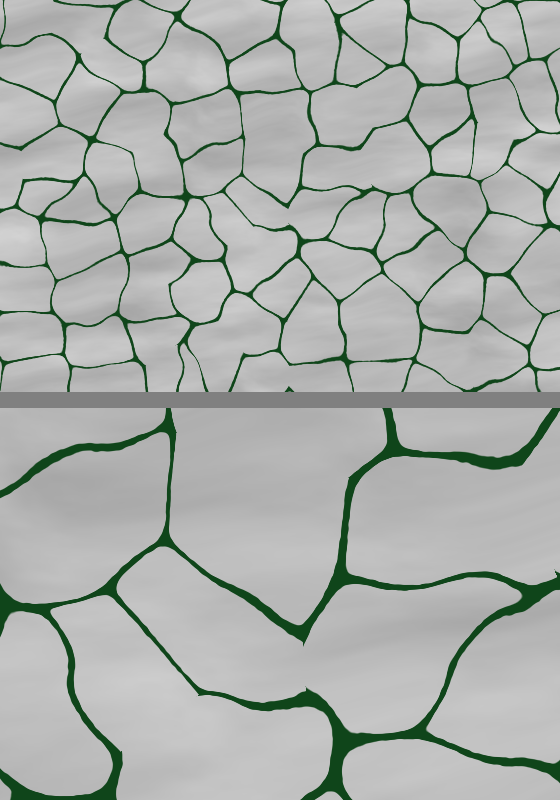
Top, the full canvas; bottom, a detail of the centre.
Give the GLSL for this texture, as a WebGL 1 fragment shader.

```glsl
precision highp float;

uniform vec2 u_resolution;

// Lengths are fractions of the canvas height.
const vec3 LINE_GREEN = vec3(0.06, 0.27, 0.10);
const float GRAY_MEAN = 0.733;
const float GRAY_CONTRAST = 0.23;
const vec2 STREAK_FREQ = vec2(3.4, 13.0);
const float STREAK_SLOPE = 0.10;
const vec2 CELL_SIZE = vec2(0.146, 0.118);
const float JITTER = 0.84;
const float MERGE_CHANCE = 0.30;
const float LINE_HALF_WIDTH = 0.0026;
const float WIDTH_VARIATION = 0.0026;
const float CORNER_FILLET = 0.0048;
const float WARP_FREQ = 17.0;
const float WARP_AMOUNT = 0.021;
const float ROUGH_FREQ = 190.0;
const float ROUGH_AMOUNT = 0.0010;

vec2 hash2(vec2 p) {
  vec3 q = fract(p.xyx * vec3(0.1031, 0.1030, 0.0973));
  q += dot(q, q.yzx + 33.33);
  return fract((q.xx + q.yz) * q.zy);
}

float valueNoise(vec2 p) {
  vec2 i = floor(p);
  vec2 f = fract(p);
  f = f * f * f * (f * (f * 6.0 - 15.0) + 10.0);
  float low = mix(hash2(i).x, hash2(i + vec2(1.0, 0.0)).x, f.x);
  float high = mix(hash2(i + vec2(0.0, 1.0)).x, hash2(i + 1.0).x, f.x);
  return mix(low, high, f.y);
}

float fbm(vec2 p) {
  float sum = 0.0;
  float amplitude = 0.5;
  for (int i = 0; i < 5; i++) {
    sum += amplitude * valueNoise(p);
    p = p * 2.03 + vec2(17.3, 41.7);
    amplitude *= 0.5;
  }
  return sum / 0.97;
}

vec2 sitePosition(vec2 cell) {
  return (cell + 0.5 + JITTER * (hash2(cell + 57.0) - 0.5)) * CELL_SIZE;
}

// Some cells join their right or upper neighbour into a larger stone.
vec2 stoneId(vec2 cell) {
  vec2 h = hash2(cell + 211.0);
  vec2 joinStep = h.y < 0.6 ? vec2(1.0, 0.0) : vec2(0.0, 1.0);
  return h.x < MERGE_CHANCE ? cell + joinStep : cell;
}

// Distance to the nearest stone border, with filleted corners.
float borderDistance(vec2 p) {
  vec2 base = floor(p / CELL_SIZE);
  vec2 nearCell = base;
  vec2 nearSite = vec2(0.0);
  float nearest = 1e5;
  for (int y = -2; y <= 2; y++) {
    for (int x = -2; x <= 2; x++) {
      vec2 cell = base + vec2(float(x), float(y));
      vec2 site = sitePosition(cell) - p;
      float d = dot(site, site);
      if (d < nearest) {
        nearest = d;
        nearCell = cell;
        nearSite = site;
      }
    }
  }

  vec2 stone = stoneId(nearCell);
  float sum = 1e-9;
  for (int y = -2; y <= 2; y++) {
    for (int x = -2; x <= 2; x++) {
      vec2 cell = nearCell + vec2(float(x), float(y));
      vec2 offset = stoneId(cell) - stone;
      if (dot(offset, offset) > 0.5) {
        vec2 site = sitePosition(cell) - p;
        float d = dot(0.5 * (site + nearSite), normalize(site - nearSite));
        sum += exp(-d / CORNER_FILLET);
      }
    }
  }
  return -CORNER_FILLET * log(sum);
}

void main() {
  vec2 uv = gl_FragCoord.xy / u_resolution.y;
  float pixel = 1.0 / u_resolution.y;

  // Cloudy gray streaks
  vec2 streak = vec2(uv.x, uv.y - STREAK_SLOPE * uv.x) * STREAK_FREQ;
  streak += 0.45 * (valueNoise(uv * 7.0 + 5.0) - 0.5);
  float gray = GRAY_MEAN + GRAY_CONTRAST * (fbm(streak + 31.0) - 0.5);

  // Wavy borders of uneven width
  vec2 warp = vec2(valueNoise(uv * WARP_FREQ + 3.0),
                   valueNoise(uv * WARP_FREQ + 83.0)) - 0.5;
  float border = borderDistance(uv + WARP_AMOUNT * warp + 1.0);
  float halfWidth = LINE_HALF_WIDTH
    + WIDTH_VARIATION * (valueNoise(uv * 14.0 + 120.0) - 0.5)
    + ROUGH_AMOUNT * (valueNoise(uv * ROUGH_FREQ) - 0.5);
  float line = 1.0 - smoothstep(-0.6 * pixel, 0.6 * pixel, border - halfWidth);

  gl_FragColor = vec4(mix(vec3(gray), LINE_GREEN, line), 1.0);
}
```
